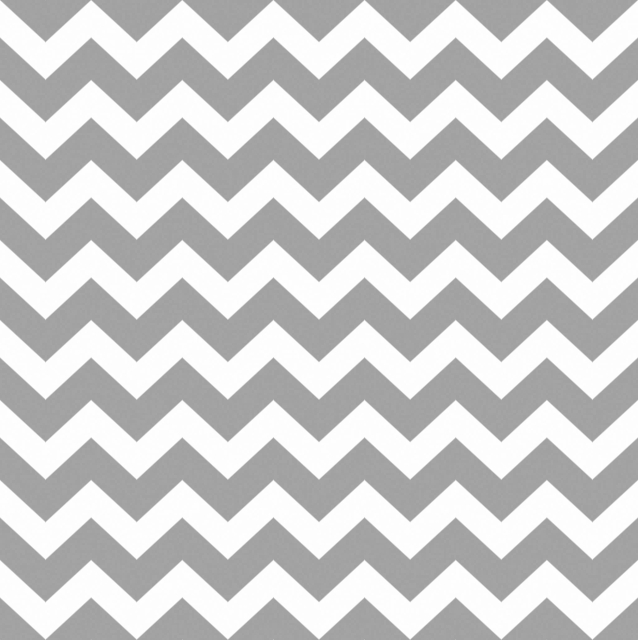
This pattern is drawn by a WebGL 1 fragment shader. Its source:

```glsl
precision highp float;

// Grey and white chevron bands: a triangle wave shifts horizontal stripes,
// with seven zigzags across and eight stripe pairs down, so the tile wraps.
// A very faint grain varies the flat tones.

uniform vec2 u_resolution;

float hash(vec2 cell) {
  vec3 p = fract(vec3(cell.xyx) * 0.1031);
  p += dot(p, p.yzx + 33.33);
  return fract((p.x + p.y) * p.z);
}

// 0 at whole numbers, 1 halfway between them
float triangleWave(float x) {
  return 1.0 - abs(2.0 * fract(x) - 1.0);
}

// Signed distance to the white band in canvas heights, positive inside
float whiteBand(vec2 uv, float aspect) {
  float zigzag = 0.525 * triangleWave(uv.x * 7.0);
  float row = (1.0 - uv.y) * 8.0 - zigzag;
  float halfWidth = 0.235;
  float fromCentre = abs(fract(row - halfWidth + 0.5) - 0.5);

  // Turn the vertical offset into one perpendicular to the slanted edge
  float slope = 0.525 / 8.0 * 14.0 / aspect;
  return (halfWidth - fromCentre) / 8.0 / sqrt(1.0 + slope * slope);
}

void main() {
  vec2 uv = gl_FragCoord.xy / u_resolution;
  float aspect = u_resolution.x / u_resolution.y;

  // Soft edge, never thinner than a pixel
  float softness = max(0.0015, 0.8 / u_resolution.y);
  float white = smoothstep(-softness, softness, whiteBand(uv, aspect));

  // Grain on a whole number of cells, stronger on the grey
  float grain = hash(floor(uv * 256.0)) - 0.5;
  float tone = mix(0.637, 0.993, white);
  tone += grain * mix(0.014, 0.005, white);

  gl_FragColor = vec4(vec3(tone), 1.0);
}
```
